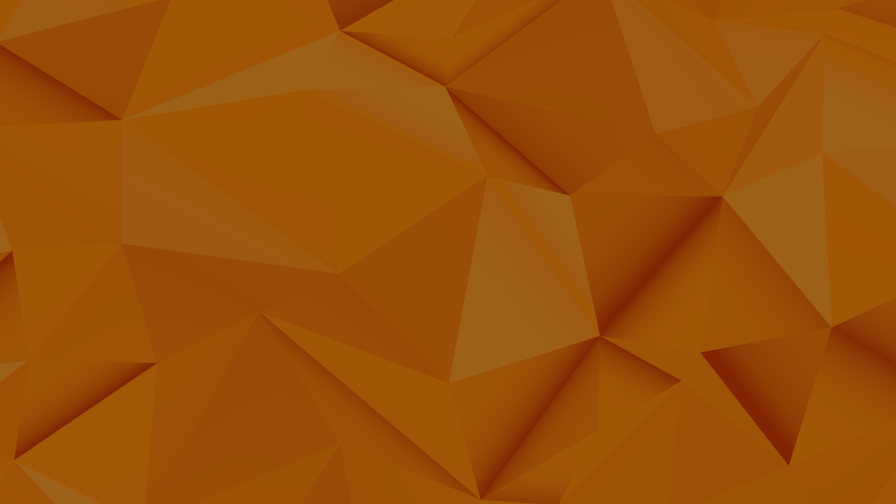
Reproduce this background procedurally as a WebGL 2 fragment shader.

```glsl
#version 300 es
precision highp float;

uniform vec2 u_resolution;
out vec4 fragColor;

const vec3 DEEP_RED = vec3(0.50, 0.14, 0.01);
const vec3 RUST = vec3(0.56, 0.24, 0.02);
const vec3 BROWN = vec3(0.59, 0.29, 0.02);
const vec3 AMBER = vec3(0.62, 0.33, 0.02);
const vec3 GOLD = vec3(0.63, 0.345, 0.022);
const vec3 SAND = vec3(0.62, 0.35, 0.07);
const vec3 PALE = vec3(0.61, 0.38, 0.09);

// Columns are the steps between neighbouring vertices, in canvas heights.
const mat2 LATTICE = mat2(0.28, 0.03, 0.02, 0.23);
const float JITTER = 0.94;

float hash(vec2 p) {
  return fract(sin(dot(p, vec2(127.1, 311.7))) * 43758.5453);
}

float cross2(vec2 a, vec2 b) {
  return a.x * b.y - a.y * b.x;
}

float ramp(float from, float to, float value) {
  return clamp((value - from) / (to - from), 0.0, 1.0);
}

vec2 vertexAt(vec2 id) {
  vec2 offset = vec2(hash(id + 3.7), hash(id + 41.3)) - 0.5;
  return LATTICE * (id + JITTER * offset);
}

// Tone 0 is a deep crease, 0.55 the plain surface, 1 a lit facet.
vec3 toneColor(float tone) {
  vec3 color = mix(DEEP_RED, RUST, ramp(0.0, 0.22, tone));
  color = mix(color, BROWN, ramp(0.22, 0.38, tone));
  color = mix(color, AMBER, ramp(0.38, 0.54, tone));
  color = mix(color, GOLD, ramp(0.54, 0.66, tone));
  color = mix(color, SAND, ramp(0.68, 0.80, tone));
  return mix(color, PALE, ramp(0.82, 0.94, tone));
}

// Signed distance to the line of one side, positive inside.
float sideDistance(vec2 p, vec2 a, vec2 b, float winding) {
  vec2 side = b - a;
  return winding * cross2(side, p - a) / max(length(side), 1e-4);
}

// Returns colour times coverage, with coverage in w.
vec4 facet(vec2 p, vec2 a, vec2 b, vec2 c, vec2 seed, float pixel) {
  float area = cross2(b - a, c - a);
  float winding = area < 0.0 ? -1.0 : 1.0;
  float inside = min(sideDistance(p, a, b, winding),
                 min(sideDistance(p, b, c, winding),
                     sideDistance(p, c, a, winding)));
  float coverage = smoothstep(-pixel, pixel, inside);
  if (coverage <= 0.0) return vec4(0.0);

  // Flat light on the facet
  float light = hash(seed + 11.9);
  float tone = 0.39 + 0.21 * ramp(0.0, 0.55, light)
             + 0.36 * ramp(0.79, 0.93, light);

  // Shadow gathering towards one side
  float height = cross2(c - b, p - b) / (winding * max(abs(area), 1e-5));
  float nearSide = 1.0 - clamp(height, 0.0, 1.0);
  float occlusion = 0.03 + 0.54 * smoothstep(0.52, 1.0, hash(seed + 27.1));
  tone -= occlusion * pow(nearSide, 3.5);

  // Slight drift of light along the facet
  vec2 slope = vec2(hash(seed + 5.3), hash(seed + 8.1)) - 0.5;
  tone += 0.2 * dot(p - (a + b + c) / 3.0, slope);
  return vec4(toneColor(tone), 1.0) * coverage;
}

// Splits one lattice cell along a diagonal that lies inside it.
vec4 cellFacets(vec2 p, vec2 id, float pixel) {
  vec2 a = vertexAt(id);
  vec2 b = vertexAt(id + vec2(1.0, 0.0));
  vec2 c = vertexAt(id + vec2(1.0, 1.0));
  vec2 d = vertexAt(id + vec2(0.0, 1.0));
  bool acInside = cross2(c - a, b - a) * cross2(c - a, d - a) < 0.0;
  bool bdInside = cross2(d - b, a - b) * cross2(d - b, c - b) < 0.0;
  bool splitAC = acInside && (!bdInside || hash(id + 19.7) > 0.5);
  vec2 upper = id + 63.5;
  if (splitAC) {
    return facet(p, b, c, a, id, pixel) + facet(p, d, a, c, upper, pixel);
  }
  return facet(p, a, b, d, id, pixel) + facet(p, c, d, b, upper, pixel);
}

void main() {
  vec2 p = gl_FragCoord.xy / u_resolution.y;
  float pixel = 0.7 / u_resolution.y;
  vec2 home = floor(inverse(LATTICE) * p);

  // Blend the facets that meet at this point
  vec4 sum = vec4(0.0);
  for (int y = -1; y <= 1; y++) {
    for (int x = -1; x <= 1; x++) {
      sum += cellFacets(p, home + vec2(x, y), pixel);
    }
  }
  vec3 color = sum.w > 0.0 ? sum.rgb / sum.w : AMBER;
  fragColor = vec4(color, 1.0);
}
```
